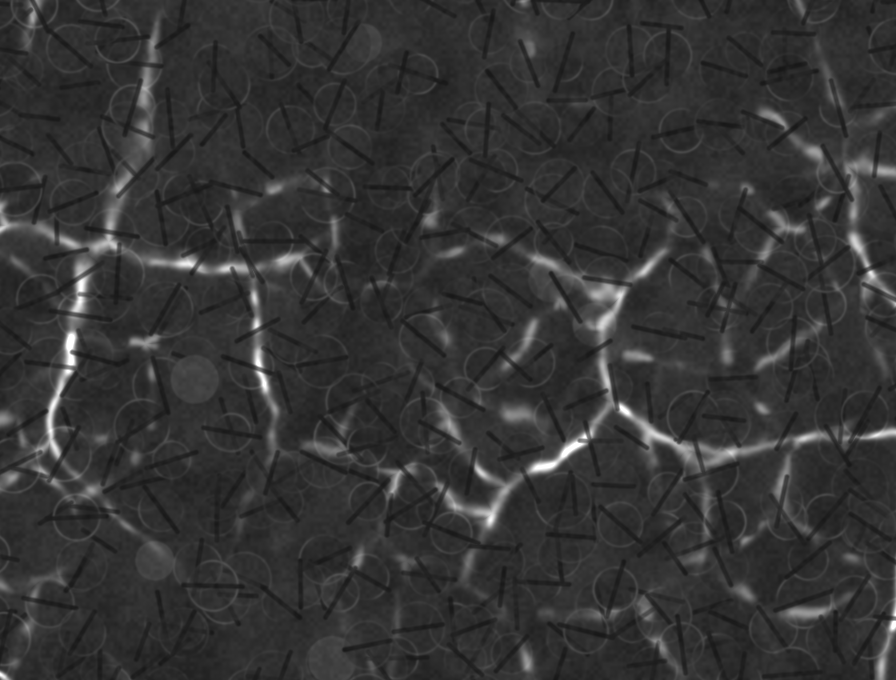
A WebGL 1 fragment shader for this texture:

```glsl
precision highp float;

uniform vec2 u_resolution;

#define DISC_CELL 0.085
#define DISC_RADIUS 0.036
#define STROKE_HALF_LENGTH 0.041
#define STROKE_HALF_WIDTH 0.0034
#define STROKE_TONE 0.112
#define RIM_TONE 0.29
#define GROUND_TONE 0.178
#define VEIN_SCALE 3.1
#define VEIN_WIDTH 0.0075
#define VEIN_LIGHT 0.92
#define TWIG_SCALE 6.5
#define TWIG_LIGHT 0.36

vec2 hash2(vec2 p) {
  vec3 q = fract(p.xyx * vec3(0.1031, 0.1030, 0.0973));
  q += dot(q, q.yzx + 33.33);
  return fract((q.xx + q.yz) * q.zy);
}

float noise(vec2 p) {
  vec2 i = floor(p);
  vec2 f = fract(p);
  f = f * f * (3.0 - 2.0 * f);
  float low = mix(hash2(i).x, hash2(i + vec2(1.0, 0.0)).x, f.x);
  float high = mix(hash2(i + vec2(0.0, 1.0)).x, hash2(i + 1.0).x, f.x);
  return mix(low, high, f.y);
}

vec2 noise2(vec2 p) {
  return vec2(noise(p), noise(p + 57.3)) - 0.5;
}

// Distance to the nearest border between scattered cells
float borderDistance(vec2 p, float scale) {
  vec2 q = p * scale + 20.0;
  vec2 home = floor(q);
  vec2 nearest = vec2(8.0);
  vec2 nearestCell = home;
  for (int y = -1; y <= 1; y++) {
    for (int x = -1; x <= 1; x++) {
      vec2 cell = home + vec2(float(x), float(y));
      vec2 r = cell + hash2(cell) - q;
      if (dot(r, r) < dot(nearest, nearest)) {
        nearest = r;
        nearestCell = cell;
      }
    }
  }
  float d = 8.0;
  for (int y = -2; y <= 2; y++) {
    for (int x = -2; x <= 2; x++) {
      vec2 cell = nearestCell + vec2(float(x), float(y));
      vec2 r = cell + hash2(cell) - q;
      vec2 gap = r - nearest;
      if (dot(gap, gap) > 0.0001) d = min(d, dot(0.5 * (r + nearest), normalize(gap)));
    }
  }
  return d / scale;
}

// Overlapping rimmed discs with dark strokes; x is tone, y is stroke cover
vec2 paintDiscs(vec2 p, vec2 paint, float seed, float blur) {
  vec2 home = floor(p / DISC_CELL);
  for (int y = -1; y <= 1; y++) {
    for (int x = -1; x <= 1; x++) {
      vec2 cell = home + vec2(float(x), float(y));
      vec2 key = cell + seed;
      vec2 look = hash2(key + 71.0);
      vec2 kind = hash2(key + 133.0);
      vec2 r = p - (cell + hash2(key)) * DISC_CELL;
      float d = length(r) - DISC_RADIUS * mix(0.75, 1.15, look.x);
      float solid = step(0.985, kind.x);

      float inside = 1.0 - smoothstep(-blur, blur, d);
      float fill = mix(mix(0.145, 0.205, look.y), 0.27, solid);
      paint.x = mix(paint.x, fill, inside * mix(0.45, 0.85, solid));

      float rim = exp(-pow(d / (0.0012 + 0.5 * blur), 2.0));
      float rimCover = kind.y * smoothstep(0.1, 0.7, noise(p * 28.0 + seed));
      paint.x = mix(paint.x, RIM_TONE, rim * rimCover);

      float angle = 6.2832 * look.y;
      vec2 along = vec2(cos(angle), sin(angle));
      float reach = STROKE_HALF_LENGTH * mix(0.65, 1.1, kind.y);
      float t = clamp(dot(r, along), -reach, reach);
      float s = length(r - along * t) - STROKE_HALF_WIDTH;
      float stroke = (1.0 - smoothstep(-blur, blur, s)) * (1.0 - solid);
      paint.x = mix(paint.x, STROKE_TONE, 0.88 * stroke);
      paint.y = max(paint.y, stroke);
    }
  }
  return paint;
}

void main() {
  vec2 p = gl_FragCoord.xy / u_resolution.y;
  float blur = max(0.0022, 0.75 / u_resolution.y);

  // Mottled ground and scattered discs
  float ground = GROUND_TONE + 0.07 * (noise(p * 14.0) - 0.5);
  vec2 paint = paintDiscs(p, vec2(ground, 0.0), 11.0, blur);
  paint = paintDiscs(p + 0.5 * DISC_CELL, paint, 307.0, blur);
  float grain = noise(p * 170.0) - 0.5 + 0.7 * (noise(p * 75.0) - 0.5);

  // Beaded main veins, fading towards the top
  vec2 bent = p + 0.05 * noise2(p * 8.0) + 0.016 * noise2(p * 28.0);
  float vein = borderDistance(bent, VEIN_SCALE);
  float fade = mix(1.0, 0.42, smoothstep(0.4, 0.85, p.y));
  float strength = fade * smoothstep(0.18, 0.6, noise(p * 3.7 + 5.0));
  float bead = smoothstep(0.12, 0.85, noise(p * 48.0 + 9.0));
  float core = exp(-pow(vein / VEIN_WIDTH, 2.0)) * mix(0.22, 1.0, bead);
  float halo = exp(-vein / 0.014);
  float light = strength * (VEIN_LIGHT * core + 0.07 * halo);

  // Faint broken twigs
  float twig = borderDistance(bent + 3.7, TWIG_SCALE);
  float spots = smoothstep(0.42, 0.9, noise(p * 40.0 + 31.0));
  float patches = smoothstep(0.3, 0.7, noise(p * 6.0 + 17.0));
  light += TWIG_LIGHT * exp(-pow(twig / 0.009, 2.0)) * patches * (0.15 + spots);

  float tone = paint.x + 0.04 * grain + light * (1.0 - 0.62 * paint.y);
  gl_FragColor = vec4(vec3(clamp(tone, 0.0, 1.0)), 1.0);
}
```
